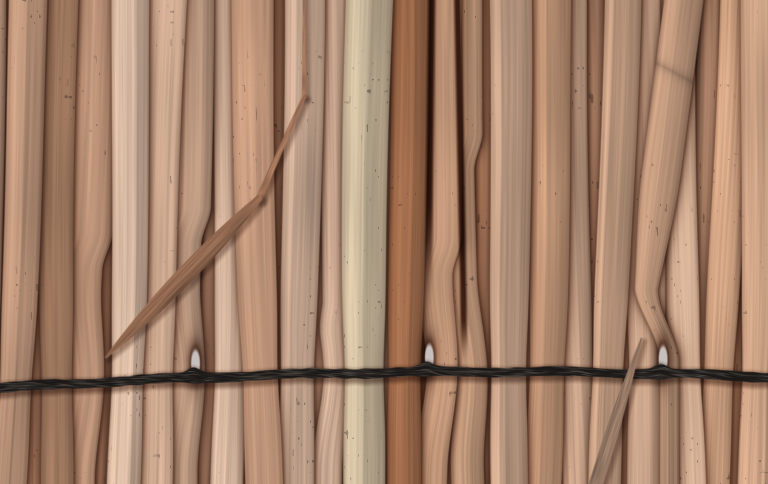
Write a Shadertoy shader that draws this texture.

```glsl
float hash(float n) { return fract(sin(n * 91.73 + 4.1) * 4375.85); }
float hash2(vec2 p) { return fract(sin(dot(p, vec2(12.99, 78.23))) * 4375.85); }

float noise(vec2 p) {
    vec2 i = floor(p), f = fract(p);
    f = f * f * (3.0 - 2.0 * f);
    return mix(mix(hash2(i), hash2(i + vec2(1, 0)), f.x),
               mix(hash2(i + vec2(0, 1)), hash2(i + vec2(1, 1)), f.x), f.y);
}

float cover(float d) {
    float soft = 1.0 / iResolution.y;
    return smoothstep(soft, -soft, d);
}

// Warm shadow that darkens red least
vec3 shadow(float amount) { return 1.0 - amount * vec3(0.80, 0.94, 1.0); }

// One dried stalk: contact shadow, rounded shading, lengthwise grain, specks
void stalk(inout vec3 col, vec2 p, float centre, float halfWidth, vec3 tint, float seed) {
    float u = (p.x - centre) / halfWidth;
    float d = abs(p.x - centre) - halfWidth;
    col *= shadow((u > 0.0 ? 0.72 : 0.5) * exp(-max(d, 0.0) * 120.0));

    float grain = noise(vec2(u * 7.0 + seed * 31.0, p.y * 1.5));
    float fibre = noise(vec2(u * 14.0 + seed * 57.0, p.y * 6.0));
    float stain = noise(p * vec2(14.0, 5.0) + seed * 19.0);
    float crease = hash(seed + 0.3) * 1.4 - 0.7;
    float shade = 0.89 + 0.13 * grain + 0.09 * fibre + 0.10 * (stain - 0.5);
    float edge = pow(min(abs(u), 1.0), 7.0);
    shade *= 1.0 - 0.06 * u;
    shade *= 1.0 - 0.13 * smoothstep(crease, crease + 0.12, u) * step(0.4, hash(seed + 0.7));
    float speck = smoothstep(0.88, 0.98, noise(p * vec2(170.0, 85.0) + seed * 43.0));
    shade *= 1.0 - 0.3 * speck * smoothstep(0.55, 0.85, stain);
    col = mix(col, tint * shade * shadow(0.28 * edge), cover(d));
}

// Flat torn blade between two points, with a soft shadow to its lower right
void blade(inout vec3 col, vec2 p, vec2 a, vec2 b, float wa, float wb, float bulge, vec3 tint) {
    vec2 axis = b - a, q = p - a, s = q - vec2(0.006, -0.006);
    float h = clamp(dot(q, axis) / dot(axis, axis), 0.0, 1.0);
    float hs = clamp(dot(s, axis) / dot(axis, axis), 0.0, 1.0);
    float w = mix(wa, wb, h) + bulge * 4.0 * h * (1.0 - h);
    float d = length(q - axis * h) - w;
    col *= shadow(0.35 * smoothstep(0.010, -0.004, length(s - axis * hs) - w));
    float side = dot(q, normalize(vec2(axis.y, -axis.x)));
    float grain = noise(vec2(side * 380.0, h * 7.0));
    float shade = 0.84 + 0.25 * grain - 0.2 * smoothstep(0.0, 0.015, side);
    col = mix(col, tint * shade, cover(d));
}

float cordHeight(float x) { return 0.198 + 0.067 * x - 0.033 * x * x; }

vec3 stalkTint(float i, float x) {
    vec3 tint = mix(vec3(0.74, 0.57, 0.46), vec3(0.85, 0.73, 0.64), hash(i + 0.11));
    float warm = smoothstep(0.7, 1.1, x) * hash(i + 5.2);
    tint = mix(tint, vec3(0.81, 0.61, 0.46), 0.7 * warm);
    if (i == 10.0) tint = vec3(0.79, 0.72, 0.61);
    if (i == 11.0) tint = vec3(0.65, 0.44, 0.31);
    if (i == 1.0) tint = vec3(0.62, 0.47, 0.37);
    return tint;
}

void mainImage(out vec4 fragColor, in vec2 fragCoord) {
    vec2 p = fragCoord / iResolution.y;
    float cord = cordHeight(p.x);
    float rise = p.y - cord;
    float pinch = exp(-rise * rise * 90.0);
    vec3 col = vec3(0.26, 0.14, 0.09);

    // Shaded back row, then the front row in shuffled overlap order
    const float pitch = 0.0723;
    for (int k = 0; k < 50; k++) {
        float back = k < 25 ? 1.0 : 0.0;
        float i = float((k * 7) % 25) - 1.0;
        float seed = i + back * 40.0;
        float base = (i + 0.5 + 0.5 * back) * pitch;
        float lean = (hash(seed + 1.3) - 0.4) * 0.075;
        float x = base + (hash(seed + 2.7) - 0.5) * 0.018 + lean * rise;
        x += 0.005 * sin(p.y * 4.0 + seed * 2.1);
        float w = pitch * (0.44 + 0.21 * hash(seed + 3.9));
        if (i == 10.0 && back < 0.5) w = 0.046;
        w *= (1.0 - 0.10 * pinch) * (0.95 + 0.12 * p.y);
        // Some stalks buckle sideways above the binding
        float kinked = max(step(0.8, hash(seed + 6.1)), i == 12.0 ? 1.0 : 0.0);
        float bendAt = i == 12.0 ? 0.46 : 0.3 + 0.4 * hash(seed + 8.3);
        float bend = smoothstep(bendAt + 0.05, bendAt - 0.03, p.y);
        x -= kinked * 0.018 * bend * smoothstep(0.0, 0.2, abs(rise));
        vec3 tint = stalkTint(i, base) * mix(vec3(1.0), vec3(0.86, 0.80, 0.76), back);
        stalk(col, p, x, w, tint, seed);
    }

    // Deep gaps either side of the elbowed stalk
    float gapX = 0.886 + 0.012 * (p.y - 0.5);
    col *= shadow(0.85 * smoothstep(0.012, 0.002, abs(p.x - gapX)) * smoothstep(0.35, 0.6, p.y));
    float slit = abs(p.x - 0.957 + 0.02 * (p.y - 0.4));
    col *= shadow(0.85 * smoothstep(0.011, 0.002, slit) * smoothstep(0.25, 0.35, p.y));

    // Crooked stalk folded over at its elbow
    float elbow = smoothstep(0.41, 0.25, p.y);
    float crookX = 1.335 + 0.13 * (p.y - 0.4) * step(0.4, p.y) + 0.048 * elbow;
    float crookW = mix(0.020, 0.041, smoothstep(0.3, 0.65, p.y));
    float fold = exp(-abs(p.y - 0.85 + 0.5 * (p.x - crookX)) * 110.0);
    stalk(col, p, crookX, crookW, vec3(0.77, 0.61, 0.50) * (1.0 - 0.2 * fold - 0.1 * elbow), 71.0);

    // Loose torn blades
    vec3 torn = vec3(0.60, 0.43, 0.33);
    blade(col, p, vec2(0.628, 1.02), vec2(0.628, 0.80), 0.002, 0.004, 0.0, torn * 1.1);
    blade(col, p, vec2(0.628, 0.80), vec2(0.535, 0.59), 0.004, 0.007, 0.0, torn * 1.1);
    blade(col, p, vec2(0.219, 0.262), vec2(0.535, 0.59), 0.002, 0.007, 0.014, torn);

    // Pale slivers of backdrop where the knots part the stalks
    float knotId = floor((p.x - 0.16) / 0.483);
    float knotX = 0.40 + 0.483 * knotId;
    vec2 gap = (p - vec2(knotX + 0.004, cordHeight(knotX) + 0.03)) / vec2(0.012, 0.036);
    float opening = (length(gap) - 1.0) * 0.012;
    col *= shadow(0.6 * exp(-max(opening, 0.0) * 140.0));
    col = mix(col, vec3(0.78, 0.75, 0.74), cover(opening + 0.003));

    // Twisted black cord with thicker knots
    float knot = exp(-pow((p.x - knotX) / 0.016, 2.0));
    float line = rise - 0.002 * sin(p.x * 23.0) - 0.004 * knot;
    float thick = 0.0098 + 0.0065 * knot + 0.0025 * (noise(vec2(p.x * 45.0, 2.0)) - 0.5);
    col *= shadow(0.45 * smoothstep(0.014, -0.002, abs(line + 0.005) - thick));
    float twist = noise(vec2(p.x * 55.0 + line * 260.0, line * 330.0));
    vec3 cordCol = mix(vec3(0.10, 0.09, 0.085), vec3(0.29, 0.27, 0.25), twist * twist);
    col = mix(col, cordCol, cover(abs(line) - thick));

    // Grey blade hanging over the cord
    blade(col, p, vec2(1.325, 0.30), vec2(1.225, -0.02), 0.002, 0.014, 0.004, vec3(0.62, 0.50, 0.42));
    fragColor = vec4(clamp(col, 0.0, 1.0), 1.0);
}
```
